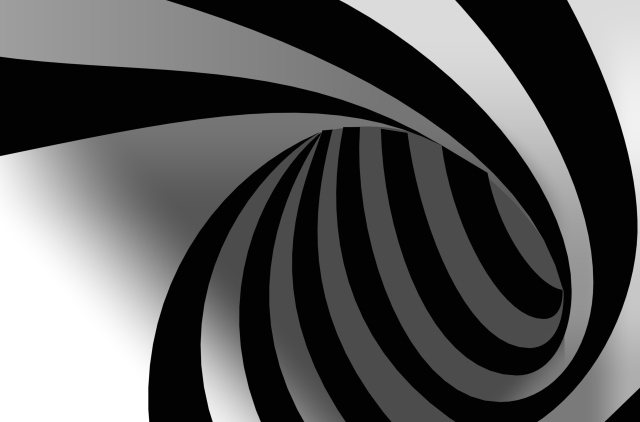
Give the GLSL for this background, as a Shadertoy shader.

```glsl
const vec2 CANVAS = vec2(7.68, 5.08);   // drawing units, y runs down
const int CURVE_STEPS = 18;
const float INK = 0.006;
const float TUNNEL_TONE = 0.30;
const float SHADOW_TONE = 0.34;
const float EDGE_SOFTNESS = 0.7;        // in output pixels

// Path state: even-odd side and squared distance to the outline
vec2 target, pen, first;
float side, nearest;

void beginShape() { side = 1.0; nearest = 1e3; }

void moveTo(vec2 a) { pen = a; first = a; }

void lineTo(vec2 b) {
    vec2 a = pen, ab = b - a, ap = target - a;
    vec2 gap = ap - ab * clamp(dot(ap, ab) / max(dot(ab, ab), 1e-8), 0.0, 1.0);
    nearest = min(nearest, dot(gap, gap));
    if ((a.y > target.y) != (b.y > target.y) && ap.x < ap.y / ab.y * ab.x) side = -side;
    pen = b;
}

void curveTo(float bx, float by, float cx, float cy, float dx, float dy) {
    vec2 a = pen, b = vec2(bx, by), c = vec2(cx, cy), d = vec2(dx, dy);
    for (int i = 1; i <= CURVE_STEPS; i++) {
        float t = float(i) / float(CURVE_STEPS), s = 1.0 - t;
        lineTo(s*s*s*a + 3.0*s*t*(s*b + t*c) + t*t*t*d);
    }
}

void closePath() { lineTo(first); }

float coverage(float pixel) {
    float w = EDGE_SOFTNESS * pixel;
    return 1.0 - smoothstep(-w, w, side * sqrt(nearest));
}

float bandCoverage(float pixel) {
    beginShape();
    // Three left bands that leave through the bottom
    moveTo(vec2(3.82, 1.60));
    curveTo(2.55, 2.15, 1.62, 3.55, 1.80, 5.2);
    lineTo(vec2(2.59, 5.2));
    curveTo(2.00, 3.55, 2.95, 2.15, 3.82, 1.60);
    moveTo(vec2(3.82, 1.62));
    curveTo(3.15, 2.20, 2.45, 3.60, 3.18, 5.2);
    lineTo(vec2(3.72, 5.2));
    curveTo(2.72, 3.60, 3.50, 2.15, 3.86, 1.60);
    closePath();
    moveTo(vec2(3.87, 1.57));
    curveTo(3.60, 2.35, 3.05, 3.55, 4.23, 5.2);
    lineTo(vec2(4.80, 5.2));
    curveTo(3.50, 3.75, 3.78, 2.40, 3.99, 1.56);
    closePath();
    // Widest loop
    moveTo(vec2(4.12, 1.53));
    curveTo(3.90, 2.60, 4.00, 4.20, 5.65, 5.2);
    lineTo(vec2(6.25, 5.2));
    curveTo(7.10, 4.75, 7.62, 3.70, 7.65, 2.80);
    curveTo(7.67, 1.90, 7.25, 0.80, 6.75, -0.1);
    lineTo(vec2(5.37, -0.1));
    curveTo(6.40, 1.00, 7.12, 2.30, 7.12, 3.40);
    curveTo(7.12, 4.20, 6.65, 4.84, 6.00, 4.84);
    curveTo(4.90, 4.84, 4.22, 2.90, 4.32, 1.53);
    closePath();
    // Inner loop, wrapped over the rim
    moveTo(vec2(4.57, 1.55));
    curveTo(4.60, 2.90, 5.20, 4.52, 6.20, 4.52);
    curveTo(6.62, 4.52, 6.86, 4.05, 6.86, 3.50);
    curveTo(6.86, 2.30, 5.60, 0.75, 3.88, -0.1);
    lineTo(vec2(1.65, -0.1));
    curveTo(3.60, 0.45, 6.30, 1.60, 6.76, 3.50);
    curveTo(6.78, 3.95, 6.60, 4.19, 6.35, 4.19);
    curveTo(5.60, 4.19, 5.03, 2.70, 4.89, 1.60);
    closePath();
    // Innermost band and its tail on the outer wall
    moveTo(vec2(5.30, 1.75));
    curveTo(5.42, 2.70, 6.00, 3.84, 6.52, 3.84);
    curveTo(6.68, 3.84, 6.76, 3.70, 6.75, 3.49);
    curveTo(6.45, 3.45, 5.98, 2.80, 5.85, 2.08);
    closePath();
    moveTo(vec2(-0.1, 0.67));
    curveTo(1.70, 0.93, 3.50, 0.65, 5.30, 1.75);
    curveTo(3.90, 1.05, 2.30, 1.40, -0.1, 1.90);
    closePath();
    // Lower right corner
    moveTo(vec2(7.13, 5.2));
    lineTo(vec2(7.80, 4.55));
    lineTo(vec2(7.80, 5.2));
    closePath();
    return coverage(pixel);
}

float tunnelCoverage(float pixel) {
    beginShape();
    moveTo(vec2(3.82, 1.60));
    curveTo(4.20, 1.50, 4.80, 1.45, 5.30, 1.75);
    curveTo(6.00, 2.15, 6.70, 2.90, 6.76, 3.50);
    lineTo(vec2(6.80, 5.2));
    lineTo(vec2(2.20, 5.2));
    curveTo(1.81, 3.55, 2.75, 2.15, 3.82, 1.60);
    return coverage(pixel);
}

float outerTone(vec2 p) {
    float floorLight = smoothstep(0.0, 2.2, 0.8 * p.y - 0.9 * p.x);
    float lower = SHADOW_TONE + 0.66 * floorLight + 0.12 * smoothstep(2.6, 1.4, p.y);
    float tone = mix(0.62 - 0.035 * p.x, lower, smoothstep(1.1, 1.4, p.y));
    float right = mix(0.86, 0.58, smoothstep(0.3, 3.6, p.y))
                + 0.2 * smoothstep(7.0, 7.6, p.x) * smoothstep(0.0, 2.0, p.y)
                - 0.1 * smoothstep(3.6, 4.6, p.y);
    float bend = max(p.y - 1.0, 0.0);
    float onRight = smoothstep(-0.1, 0.6, p.x - 3.0 - 1.75 * p.y + 0.5 * bend * bend);
    return min(mix(tone, right, onRight), 1.0);
}

void mainImage(out vec4 fragColor, in vec2 fragCoord) {
    vec2 uv = fragCoord / iResolution.xy;
    target = vec2(uv.x, 1.0 - uv.y) * CANVAS;
    float pixel = CANVAS.y / iResolution.y;

    // Walls: bright outside, dim inside with light from the lower left
    float outside = outerTone(target);
    float inside = TUNNEL_TONE + 0.65 * smoothstep(0.2, 2.4, target.y - 1.1 * target.x);
    inside = mix(inside, outside, smoothstep(10.2, 10.8, target.x + 0.9 * target.y));
    float wall = mix(outside, inside, tunnelCoverage(pixel));

    fragColor = vec4(vec3(mix(wall, INK, bandCoverage(pixel))), 1.0);
}
```
